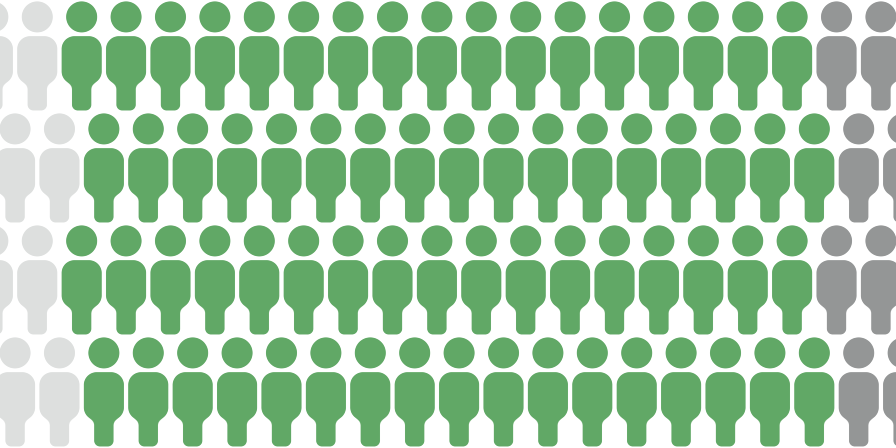
Give the GLSL for this pattern, as a WebGL 2 fragment shader.

```glsl
#version 300 es
precision highp float;
// Four staggered rows of simple standing figures: pale at left, green across, grey at right.

uniform vec2 u_resolution;
out vec4 outColor;

const float ROWS = 4.0;
const float ROW_HEIGHT = 96.0;    // design units per row
const float PITCH = 38.06;        // spacing between figures
const float FIRST_GREEN = 70.0;   // centre of the first green figure
const float GREEN_COUNT = 17.0;

const vec3 PAPER = vec3(1.0);
const vec3 PALE = vec3(0.867, 0.875, 0.871);
const vec3 GREEN = vec3(0.380, 0.659, 0.400);
const vec3 GREY = vec3(0.580, 0.588, 0.588);

float roundedBox(vec2 p, vec2 halfSize, float radius) {
    vec2 q = abs(p) - halfSize + radius;
    return length(max(q, 0.0)) + min(max(q.x, q.y), 0.0) - radius;
}

// Union with a soft fillet where the shapes meet
float smoothUnion(float a, float b, float k) {
    float h = max(k - abs(a - b), 0.0) / k;
    return min(a, b) - 0.25 * h * h * k;
}

// Signed distance to one figure; x from its axis, y down from the row top
float figure(vec2 p) {
    float head = length(p - vec2(0.0, 14.5)) - 13.3;
    float torso = roundedBox(p - vec2(0.0, 51.6), vec2(17.2, 20.6), 11.0);
    float legs = roundedBox(p - vec2(0.0, 70.0), vec2(8.3, 24.7), 5.0);
    return min(head, smoothUnion(torso, legs, 5.0));
}

vec3 figureColor(float index) {
    if (index < 0.0) return PALE;
    return index < GREEN_COUNT ? GREEN : GREY;
}

void main() {
    // Design space with y running down from the top edge
    float unitsPerPixel = ROWS * ROW_HEIGHT / u_resolution.y;
    vec2 p = vec2(gl_FragCoord.x, u_resolution.y - gl_FragCoord.y) * unitsPerPixel;

    // Odd rows shift by half a pitch
    float row = floor(p.y / ROW_HEIGHT);
    float column = (p.x - FIRST_GREEN) / PITCH - 0.5 * mod(row, 2.0);
    float index = floor(column + 0.5);
    vec2 local = vec2((column - index) * PITCH, p.y - row * ROW_HEIGHT);

    // Antialiased fill
    float edge = 0.6 * unitsPerPixel;
    float coverage = 1.0 - smoothstep(-edge, edge, figure(local));
    outColor = vec4(mix(PAPER, figureColor(index), coverage), 1.0);
}
```
